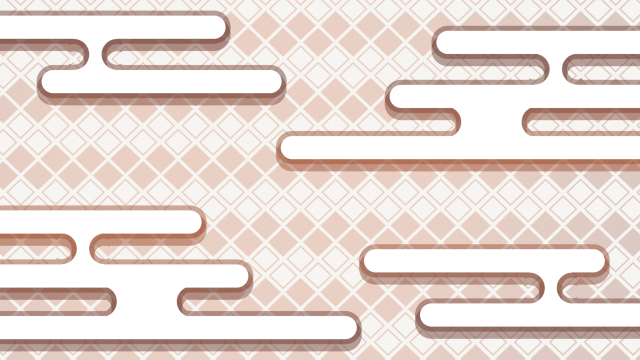
Reproduce this background procedurally as a Shadertoy shader.

```glsl
// Canvas is 9 units high and 16 wide
const float HEIGHT = 9.0;
const float BAR_RADIUS = 0.29;
const float SLOT_RADIUS = 0.385;
const float RIM = 0.125;
const float SHADOW_DROP = 0.18;
const float TINT_ALPHA = 0.45;
const vec2 DIAMOND = vec2(0.4375, 0.4167);
const vec2 LATTICE_ORIGIN = vec2(7.515, 4.194);
const vec2 GLOW_CENTER = vec2(6.5, 4.5);
const vec3 PAPER = vec3(0.966, 0.961, 0.947);
const vec3 PINK_WARM = vec3(0.915, 0.815, 0.767);
const vec3 PINK_COOL = vec3(0.865, 0.79, 0.765);
const vec3 TINT_WARM = vec3(0.60, 0.28, 0.16);
const vec3 TINT_COOL = vec3(0.40, 0.20, 0.16);
const vec3 CLOUD_WHITE = vec3(1.0);

// Each entry: center height, left end, right end
const vec3 BARS[10] = vec3[10](
    vec3(8.32, -2.0, 5.64), vec3(6.96, 1.04, 7.04),
    vec3(7.94, 10.91, 18.0), vec3(6.59, 9.74, 18.0), vec3(5.31, 7.02, 18.0),
    vec3(3.45, -2.0, 5.04), vec3(2.10, -2.0, 6.21), vec3(0.81, -2.0, 8.92),
    vec3(2.48, 9.10, 15.12), vec3(1.125, 10.5, 18.0));
const vec3 NECKS[6] = vec3[6](
    vec3(7.64, 2.23, 2.54), vec3(7.27, 13.74, 14.05), vec3(5.95, 11.53, 13.04),
    vec3(2.78, 1.92, 2.23), vec3(1.46, 2.92, 4.42), vec3(1.80, 13.62, 13.92));

float coverage(float d, float blur) {
    return 1.0 - smoothstep(-0.7 * blur, 0.7 * blur, d);
}

float barDistance(vec2 p, vec3 bar) {
    float nearestX = clamp(p.x, bar.y + BAR_RADIUS, bar.z - BAR_RADIUS);
    return length(p - vec2(nearestX, bar.x)) - BAR_RADIUS;
}

// Joint between two bars, hollowed by a round slot on either side
float neckDistance(vec2 p, vec3 neck) {
    vec2 leftSlot = vec2(neck.y - SLOT_RADIUS, neck.x);
    vec2 rightSlot = vec2(neck.z + SLOT_RADIUS, neck.x);
    float box = max(max(leftSlot.x - p.x, p.x - rightSlot.x),
                    abs(p.y - neck.x) - SLOT_RADIUS - 0.15);
    float slots = SLOT_RADIUS - min(distance(p, leftSlot), distance(p, rightSlot));
    return max(box, slots);
}

float cloudDistance(vec2 p) {
    float d = 1e3;
    for (int i = 0; i < BARS.length(); i++) d = min(d, barDistance(p, BARS[i]));
    for (int i = 0; i < NECKS.length(); i++) d = min(d, neckDistance(p, NECKS[i]));
    return d;
}

// Zigzag rows: two of solid diamonds, then two of outlined ones
float diamondPattern(vec2 p, float pixel) {
    vec2 q = (p - LATTICE_ORIGIN) / DIAMOND;
    vec2 uv = 0.5 * vec2(q.x + q.y, q.x - q.y);
    vec2 cell = floor(uv + 0.5);
    vec2 offset = abs(uv - cell);
    float radius = max(offset.x, offset.y);
    float blur = pixel * length(0.5 / DIAMOND);
    float solid = coverage(radius - 0.435, blur);
    float ring = coverage(abs(radius - 0.38) - 0.03, blur);
    float outlined = 1.0 - step(2.0, mod(cell.x - cell.y + 1.0, 4.0));
    return mix(solid, ring, outlined);
}

// Faint paper fibres from layered sines
float paperGrain(vec2 p) {
    return sin(p.y * 43.0 + 2.0 * sin(p.x * 7.0)) * sin(p.x * 19.0 + p.y * 11.0)
         + 0.5 * sin(p.x * 31.0 - p.y * 67.0);
}

void mainImage(out vec4 fragColor, in vec2 fragCoord) {
    float pixel = HEIGHT / iResolution.y;
    vec2 p = fragCoord * pixel;

    // Patterned paper
    vec3 pink = mix(PINK_WARM, PINK_COOL, smoothstep(4.0, 10.0, distance(p, GLOW_CENTER)));
    vec3 color = mix(PAPER, pink, diamondPattern(p, pixel));
    color += 0.004 * paperGrain(p);

    // Translucent rim and dropped shadow, darker where they overlap
    vec3 tint = mix(TINT_WARM, TINT_COOL, smoothstep(0.9, 3.2, abs(p.y - 4.1)));
    float cloud = cloudDistance(p);
    float shadow = cloudDistance(p + vec2(0.0, SHADOW_DROP));
    color = mix(color, tint, TINT_ALPHA * coverage(shadow - RIM, pixel));
    color = mix(color, tint, TINT_ALPHA * coverage(cloud - RIM, pixel));

    // White cloud bands
    color = mix(color, CLOUD_WHITE, coverage(cloud, pixel));
    fragColor = vec4(color, 1.0);
}
```
